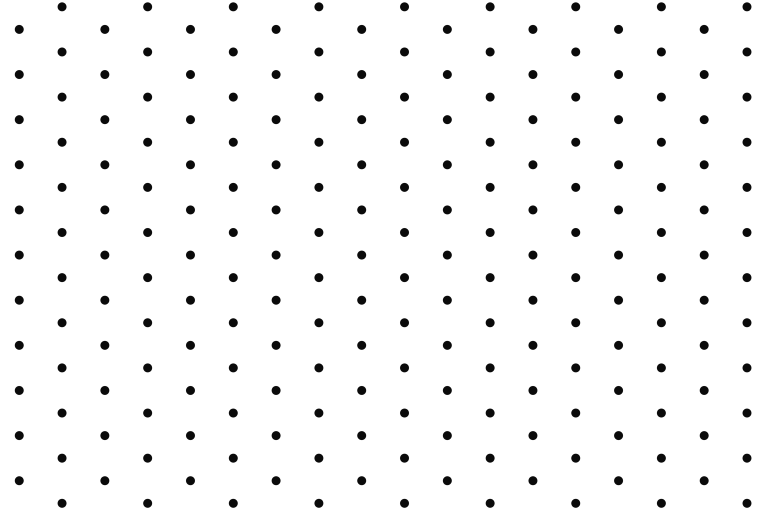
Write a Shadertoy shader that draws this pattern.

```glsl
// Staggered columns of small black dots on a white ground.

// Lengths are fractions of the canvas height.
#define PITCH vec2(0.16722, 0.08815)        // spacing of dots within one grid
#define FIRST_DOT vec2(0.1212, 0.0170)      // centre of the lowest left dot
#define DOT_RADIUS 0.0087
#define EDGE_PIXELS 1.3                     // width of the smoothed rim
#define INK vec3(0.04)
#define PAPER vec3(1.0)

// Distance from p to the nearest point of a rectangular grid through the origin.
float gridDistance(vec2 p) {
    return length((fract(p / PITCH + 0.5) - 0.5) * PITCH);
}

void mainImage(out vec4 fragColor, in vec2 fragCoord) {
    vec2 p = fragCoord / iResolution.y - FIRST_DOT;

    // Two grids, the second shifted by half a pitch both ways.
    float centreDistance = min(gridDistance(p), gridDistance(p - 0.5 * PITCH));
    float dotDistance = centreDistance - DOT_RADIUS;

    // Smoothed coverage of the dots.
    float halfEdge = 0.5 * EDGE_PIXELS / iResolution.y;
    float coverage = 1.0 - smoothstep(-halfEdge, halfEdge, dotDistance);

    fragColor = vec4(mix(PAPER, INK, coverage), 1.0);
}
```
